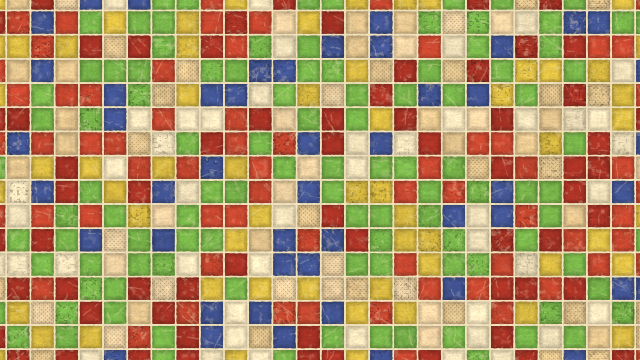
Reproduce this pattern procedurally as a Shadertoy shader.

```glsl
// Worn mosaic of small square tiles in red, green, yellow, blue and cream, with pale grout.

const float PITCH = 0.0672;                // tile spacing, in canvas heights
const vec2 ORIGIN = vec2(0.0174, 0.0301);  // first grout crossing
const float HALF_TILE = 0.463;             // half width of a tile, in pitches
const float CORNER = 0.025;
const vec3 GROUT = vec3(0.94, 0.88, 0.73);

float hash(vec2 p) {
    return fract(sin(dot(p, vec2(127.1, 311.7))) * 43758.5453);
}

float noise(vec2 p) {
    vec2 i = floor(p);
    vec2 f = fract(p);
    f = f * f * (3.0 - 2.0 * f);
    float low = mix(hash(i), hash(i + vec2(1.0, 0.0)), f.x);
    float high = mix(hash(i + vec2(0.0, 1.0)), hash(i + 1.0), f.x);
    return mix(low, high, f.y);
}

float fbm(vec2 p) {
    float sum = 0.0;
    float weight = 0.5;
    for (int i = 0; i < 4; i++) {
        sum += weight * noise(p);
        p = p * 2.03 + 17.3;
        weight *= 0.5;
    }
    return sum / 0.9375;
}

float roundedBox(vec2 p, float halfSize, float radius) {
    vec2 q = abs(p) - halfSize + radius;
    return length(max(q, 0.0)) + min(max(q.x, q.y), 0.0) - radius;
}

// The golden-ratio drift keeps neighbouring picks apart; the hash breaks up the order.
float pickTile(vec2 cell) {
    return fract(dot(cell, vec2(0.382, 0.29)) + 0.6 * hash(cell + 3.7));
}

vec3 tileColor(float pick) {
    if (pick < 0.15) return vec3(0.76, 0.27, 0.18);  // brick red
    if (pick < 0.36) return vec3(0.46, 0.69, 0.28);  // green
    if (pick < 0.47) return vec3(0.87, 0.75, 0.54);  // tan
    if (pick < 0.59) return vec3(0.25, 0.32, 0.56);  // blue
    if (pick < 0.74) return vec3(0.83, 0.71, 0.25);  // yellow
    if (pick < 0.84) return vec3(0.64, 0.19, 0.14);  // dark red
    if (pick < 0.94) return vec3(0.93, 0.87, 0.72);  // cream
    return vec3(0.91, 0.80, 0.62);                   // peach
}

// Coarse cloth dots, one per thread crossing
float weave(vec2 p, float threads) {
    vec2 s = sin(p * threads * 6.2832);
    return smoothstep(0.1, 0.9, s.x * s.y);
}

// Thin pale line crossing a tile at a random angle
float scratch(vec2 p, vec2 seed, float blur) {
    float angle = 6.2832 * hash(seed);
    float offset = 0.6 * (hash(seed + 5.1) - 0.5);
    float bend = 0.06 * (noise(p * 5.0 + seed) - 0.5);
    float dist = abs(dot(p, vec2(cos(angle), sin(angle))) - offset + bend);
    float gaps = smoothstep(0.4, 0.65, noise(p * 6.0 + seed * 3.1));
    return gaps * (1.0 - smoothstep(0.008, 0.008 + blur, dist));
}

vec3 wornTile(vec2 local, vec2 cell, vec2 uv, float depth, float blur) {
    float pick = pickTile(cell);
    float wear = hash(cell + 41.3);
    vec3 color = tileColor(pick);

    // Tone shift per tile, darker rim and lighter middle
    color *= 0.96 + 0.08 * hash(cell + 19.9);
    color *= mix(0.83, 1.04, smoothstep(0.0, 0.22, depth));

    // Mottling, horizontal fibres and grain
    float mottle = fbm(uv * 45.0 + cell * 7.0) - 0.5;
    float fibres = noise(uv * vec2(60.0, 260.0)) - 0.5;
    float grain = noise(uv * 280.0) - 0.5;
    color *= 1.0 + 0.16 * mottle + 0.06 * fibres + 0.10 * grain;

    // Cloth dots on some tan and peach tiles
    bool sandy = (pick >= 0.36 && pick < 0.47) || pick >= 0.94;
    if (sandy) color *= 1.0 - 0.17 * step(0.45, wear) * weave(local, 6.0);

    // Rubbed patches and scratches
    float rubbed = smoothstep(0.54, 0.80, fbm(uv * 80.0 + 9.0));
    color = mix(color, GROUT, rubbed * (0.08 + 0.28 * wear));
    for (int i = 0; i < 2; i++) {
        vec2 seed = cell + 11.0 * float(i + 1);
        float shown = step(0.55, hash(seed + 2.3));
        color = mix(color, GROUT, 0.25 * shown * scratch(local, seed, blur));
    }

    // Dark specks on the most worn tiles
    float specks = smoothstep(0.66, 0.84, noise(uv * 200.0 + 31.0));
    return color * (1.0 - 0.22 * specks * smoothstep(0.65, 1.0, wear));
}

void mainImage(out vec4 fragColor, in vec2 fragCoord) {
    vec2 uv = fragCoord / iResolution.y;
    vec2 grid = (uv - ORIGIN) / PITCH;
    vec2 cell = floor(grid);
    vec2 local = fract(grid) - 0.5;
    float pixel = 1.0 / (iResolution.y * PITCH);

    float dist = roundedBox(local, HALF_TILE, CORNER);
    float ragged = 0.02 * (noise(uv * 180.0) - 0.5);
    float mask = 1.0 - smoothstep(-0.5 * pixel, 0.5 * pixel, dist + ragged);

    vec3 grout = GROUT * (0.97 + 0.06 * noise(uv * 120.0));
    vec3 tile = wornTile(local, cell, uv, max(-dist, 0.0), pixel);
    fragColor = vec4(mix(grout, tile, mask), 1.0);
}
```
